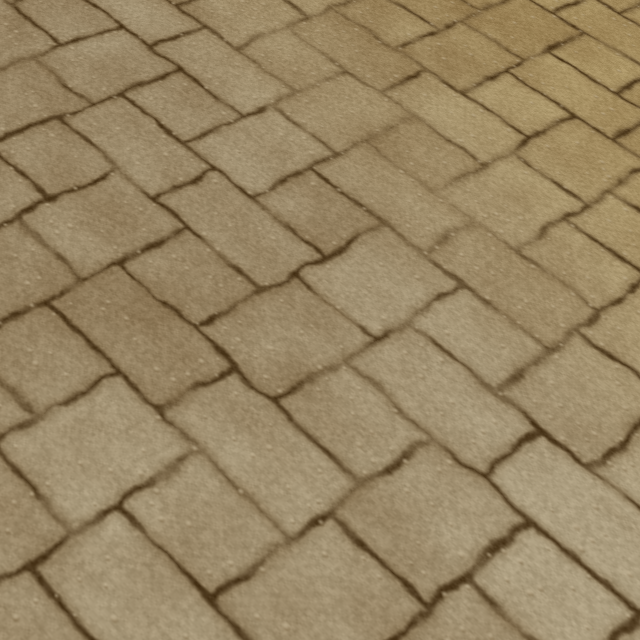
Give the GLSL for this texture, as a WebGL 2 fragment shader.

```glsl
#version 300 es
precision highp float;
// Worn sandy paving of squares and oblongs, seen at a slant in perspective.
uniform vec2 u_resolution;
out vec4 fragColor;

// Ground plane (in half-paver units) to canvas: columns are both axes and origin
const mat3 GROUND_TO_CANVAS = mat3(0.0535, -0.0669, -0.0238,
                                   0.0628,  0.0423,  0.0224,
                                   0.5365,  0.4370,  1.0);
const vec3 PALE_STONE  = vec3(0.66, 0.60, 0.48);
const vec3 BROWN_STONE = vec3(0.54, 0.455, 0.325);
const vec3 SAND        = vec3(0.61, 0.53, 0.39);
const vec3 SOIL        = vec3(0.46, 0.37, 0.235);
const vec3 JOINT       = vec3(0.27, 0.19, 0.085);
const vec3 GRIT        = vec3(0.79, 0.73, 0.61);
const vec2 DRIFT_START = vec2(0.40, 1.0);
const vec2 DRIFT_END   = vec2(0.86, 0.52);
const float DRIFT_WIDTH  = 0.075;
const float JOINT_HALF   = 0.055;
const float JOINT_SOFT   = 0.04;
const float CORNER       = 0.14;
const float EDGE_WOBBLE  = 0.13;
const float GRIT_SCALE   = 2.6;
const float GRIT_AMOUNT  = 0.32;

float hash(vec2 p) {
  return fract(sin(dot(p, vec2(127.1, 311.7))) * 43758.5453);
}

float noise(vec2 p) {
  vec2 i = floor(p), f = fract(p);
  f = f * f * (3.0 - 2.0 * f);
  return mix(mix(hash(i), hash(i + vec2(1, 0)), f.x),
             mix(hash(i + vec2(0, 1)), hash(i + vec2(1, 1)), f.x), f.y);
}

float fbm(vec2 p) {
  float sum = 0.0, gain = 0.5;
  for (int i = 0; i < 4; i++) {
    sum += gain * noise(p);
    p = p * 2.03 + 17.3;
    gain *= 0.5;
  }
  return sum / 0.9375;
}

// Lower corner (xy) and size (zw) of the paver holding g; cells of 8 by 4, staggered by 4
vec4 paver(vec2 g) {
  float row = 4.0 * floor(g.y / 4.0);
  vec2 base = vec2(8.0 * floor((g.x - row) / 8.0) + row, row);
  vec2 q = g - base;
  float slot = floor(q.x / 2.0);
  vec4 box = vec4(2.0 * slot, 2.0, 2.0, 2.0);
  if (q.y < 2.0 && q.x < 6.0) box = vec4(3.0 * floor(q.x / 3.0), 0.0, 3.0, 2.0);
  else if (slot == 3.0) box = vec4(6.0, q.y < 1.0 ? -2.0 : 1.0, 2.0, 3.0);
  else if (slot == 1.0) box = vec4(2.0, 2.0, 2.0, 3.0);
  return vec4(base + box.xy, box.zw);
}

// Depth inside a rounded box
float insideBox(vec2 p, vec2 halfSize) {
  vec2 q = abs(p) - halfSize + CORNER;
  return CORNER - length(max(q, 0.0)) - min(max(q.x, q.y), 0.0);
}

float segmentDistance(vec2 p, vec2 a, vec2 b) {
  vec2 ab = b - a;
  return length(p - a - ab * clamp(dot(p - a, ab) / dot(ab, ab), 0.0, 1.0));
}

// Grit grains: light disc in x, its small shadow in y
vec2 grit(vec2 g, float blur) {
  vec2 cell = floor(g * GRIT_SCALE);
  vec2 center = 0.25 + 0.5 * vec2(hash(cell + 3.7), hash(cell + 9.2));
  vec2 q = fract(g * GRIT_SCALE) - center;
  float radius = mix(0.05, 0.12, hash(cell + 5.1));
  float soft = 0.05 + blur * GRIT_SCALE;
  vec2 cover = 1.0 - smoothstep(radius - soft, radius + soft, vec2(length(q), length(q - vec2(0.1, -0.06))));
  return cover * step(1.0 - GRIT_AMOUNT, hash(cell));
}

void main() {
  vec2 p = gl_FragCoord.xy / u_resolution;
  vec3 plane = inverse(GROUND_TO_CANVAS) * vec3(p, 1.0);
  vec2 ground = plane.xy / plane.z;
  float blur = 0.5 * length(fwidth(ground));
  vec2 wobble = vec2(fbm(ground * 1.6), fbm(ground * 1.6 + 41.0)) - 0.5;
  vec2 g = ground + EDGE_WOBBLE * 2.0 * wobble;

  // Stone tone: each paver differs, with blotches and a paler lower right
  vec4 box = paver(g);
  float depth = insideBox(g - box.xy - 0.5 * box.zw, 0.5 * box.zw);
  float blotch = fbm(ground * 0.8 + 6.0);
  float tone = 0.6 + 0.55 * dot(p, vec2(0.6, -0.5)) + 0.35 * (hash(box.xy + 0.5) - 0.5)
             + 1.0 * (blotch - 0.5);
  vec3 color = mix(BROWN_STONE, PALE_STONE, clamp(tone, -0.15, 1.1));
  color *= mix(vec3(1.0), vec3(1.02, 0.98, 0.84), smoothstep(1.1, 1.9, p.x + p.y));

  // Wind-blown sand covers part of the paving
  float drift = segmentDistance(p, DRIFT_START, DRIFT_END) / DRIFT_WIDTH;
  float cover = 0.85 * exp(-drift * drift) * smoothstep(0.2, 0.55, fbm(ground * 0.6 + 2.0));
  color = mix(color, SAND, 0.6 * cover);

  // Soiled edges, then dark broken joints
  float wear = smoothstep(0.28, 0.58, fbm(ground * 0.9 + 23.0)) * (1.0 - cover);
  color = mix(color, SOIL, 0.42 * (1.0 - smoothstep(0.0, 0.28, depth)) * (1.0 - 0.6 * cover));
  float width = JOINT_HALF * (0.5 + noise(ground * 3.0));
  float soft = JOINT_SOFT + blur;
  float joint = 1.0 - smoothstep(width - soft, width + soft, depth);
  color = mix(color, JOINT, joint * (0.25 + 0.65 * wear) * (1.0 - 0.7 * cover));

  // Fine surface grain and scattered grit
  color += 0.07 * (noise(ground * 13.0) - 0.5) + 0.05 * (noise(ground * 27.0) - 0.5);
  vec2 grains = grit(ground, blur);
  color = mix(color, SOIL, 0.4 * grains.y);
  color = mix(color, GRIT, 0.55 * grains.x);
  fragColor = vec4(color, 1.0);
}
```
